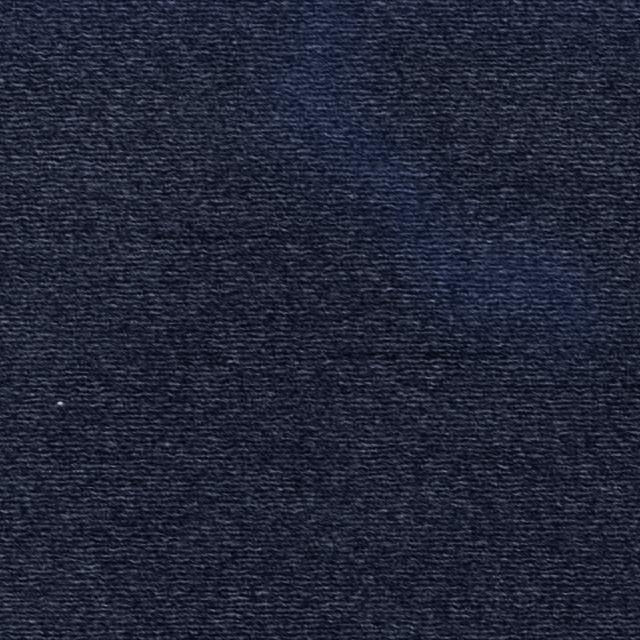
Give the GLSL for this texture, as a Shadertoy shader.

```glsl
// Dark navy ribbed knit cloth with fine horizontal rows and a soft blue sheen.
#define ROWS 116.0
#define STITCHES 115.0
#define BASE_LIGHT 0.121
#define LIGHT_SPREAD 0.077
#define RIB_DEPTH 0.80
#define YARN_CONTRAST 2.3
#define GRAIN_CONTRAST 3.0
#define SHADE_CONTRAST 0.42
#define ROW_WOBBLE 0.5
#define SHEEN_COLOR vec3(0.001, 0.010, 0.040)

float hash(vec2 p) {
    vec3 q = fract(vec3(p.xyx) * 0.1031);
    q += dot(q, q.yzx + 33.33);
    return fract((q.x + q.y) * q.z);
}

float noise(vec2 p) {
    vec2 cell = floor(p), f = fract(p);
    f = f * f * (3.0 - 2.0 * f);
    return mix(mix(hash(cell), hash(cell + vec2(1, 0)), f.x),
               mix(hash(cell + vec2(0, 1)), hash(cell + vec2(1, 1)), f.x), f.y);
}

float segmentDistance(vec2 p, vec2 a, vec2 b) {
    vec2 ab = b - a;
    return length(p - a - ab * clamp(dot(p - a, ab) / dot(ab, ab), 0.0, 1.0));
}

float glow(float d, float width) {
    return exp(-d * d / (width * width));
}

// Thin horizontal crease with soft ends.
float crease(vec2 p, float y, float left, float right) {
    float span = smoothstep(left, left + 0.05, p.x) * (1.0 - smoothstep(right - 0.05, right, p.x));
    return span * glow(p.y - y, 0.004);
}

// Rows of short, slanted yarn strands.
float knit(vec2 p) {
    float wobble = noise(p * vec2(85.0, 90.0)) - 0.5 + 0.6 * (noise(p * vec2(9.0, 14.0)) - 0.5);
    float y = p.y * ROWS + ROW_WOBBLE * wobble;
    float row = floor(y), f = y - row;
    float rib = 0.5 - 0.5 * cos(6.28318 * f);
    float along = p.x * STITCHES + 1.1 * f + 40.0 * hash(vec2(row, 7.0));
    float strand = noise(vec2(along, row * 3.0 + 0.5)) - 0.5;
    float strength = 0.75 + 0.5 * noise(p * vec2(14.0, 20.0) + 31.0);
    return RIB_DEPTH * strength * (2.0 * rib - 1.0) + YARN_CONTRAST * strand * rib;
}

// Slanted fibre grain finer than a row.
float fibres(vec2 p) {
    vec2 slanted = vec2(p.x, p.y + 0.35 * p.x);
    float coarse = noise(slanted * vec2(180.0, 300.0));
    float fine = noise(slanted * vec2(320.0, 430.0) + 17.0);
    return GRAIN_CONTRAST * (0.5 * coarse + 0.7 * fine - 0.6);
}

// Broad folds, panels and creases.
float shading(vec2 p) {
    float shade = 0.4 * (noise(p * vec2(3.0, 4.0) + 5.0) - 0.5);
    shade += 0.5 * (noise(p * vec2(5.0, 18.0) + 11.0) - 0.5);
    shade += 0.5 * glow(length((p - vec2(0.12, 0.78)) * vec2(0.8, 1.0)), 0.25);
    shade += 0.35 * (p.y - 0.5);
    shade -= 0.35 * glow(length((p - vec2(0.56, 0.52)) * vec2(0.6, 1.0)), 0.13);
    shade -= 0.35 * glow(length(p - vec2(0.95, 0.2)), 0.2);
    shade -= 0.3 * glow(p.x - 0.23, 0.004) + 0.1 * glow(p.x - 0.44, 0.02);
    shade -= 1.7 * crease(p, 0.63, 0.21, 0.46) + 1.7 * crease(p, 0.445, 0.48, 0.86);
    shade -= 1.2 * crease(p, 0.395, 0.74, 1.1);
    return SHADE_CONTRAST * shade;
}

float blueSheen(vec2 p) {
    p += 0.08 * (vec2(noise(p * 7.0), noise(p * 7.0 + 23.0)) - 0.5);
    float upper = glow(segmentDistance(p, vec2(0.52, 1.05), vec2(0.51, 0.78)), 0.09);
    float fold = glow(segmentDistance(p, vec2(0.54, 0.75), vec2(0.88, 0.49)), 0.07);
    float edge = 0.6 * glow(p.y - 1.0, 0.07);
    return max(max(upper, fold), edge);
}

void mainImage(out vec4 fragColor, in vec2 fragCoord) {
    vec2 p = fragCoord / iResolution.xy;
    float sheen = blueSheen(p);

    // Slightly skewed brightness: dark gaps, even mid tones and sparse pale strands.
    float level = (knit(p) + fibres(p)) * (1.0 - 0.15 * sheen) + shading(p) + 0.12 * sheen;
    level = max(level, -2.2);
    float light = BASE_LIGHT + LIGHT_SPREAD * level + 0.012 * level * level;
    light = clamp(light, 0.012, 0.5);

    // Navy tint that fades in the gaps, then the bluish reflected light.
    vec3 color = light * vec3(1.0, 1.01, 1.04) + vec3(0.0, 0.018, 0.085);
    color.b -= 0.045 * exp(-light / 0.05);
    color += SHEEN_COLOR * sheen * (0.7 + 2.0 * light);

    // One pale fleck of lint.
    float fleck = length((p - vec2(0.094, 0.37)) * vec2(0.6, 1.0));
    color = mix(color, vec3(0.72, 0.74, 0.78), 1.0 - smoothstep(0.001, 0.004, fleck));

    fragColor = vec4(color, 1.0);
}
```
